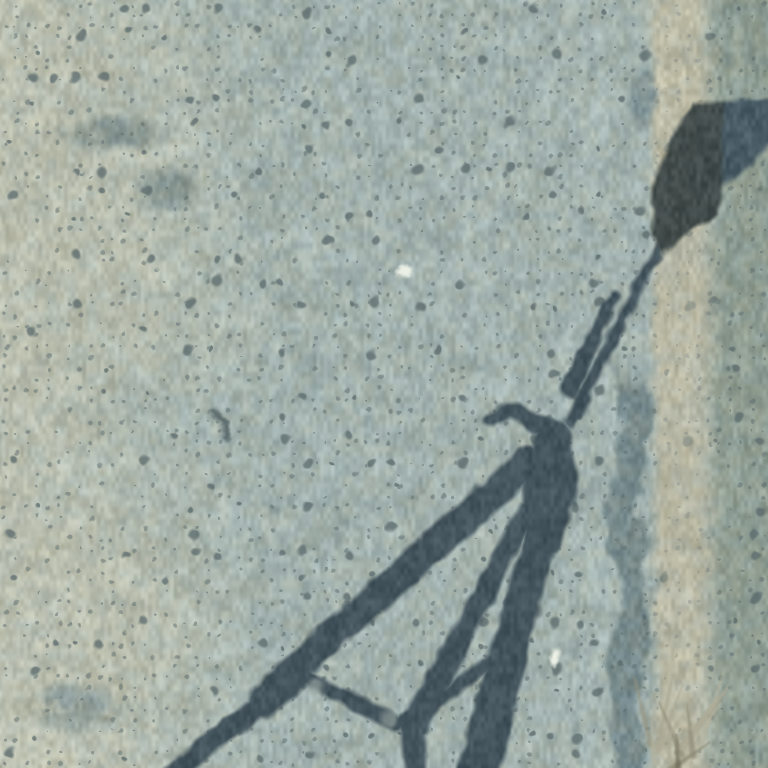
Reproduce this texture procedurally as a Shadertoy shader.

```glsl
#define SUNLIT vec3(.725, .745, .685)
#define COOL vec3(.64, .698, .68)
#define SAND vec3(.735, .725, .64)
#define CURB vec3(.565, .62, .58)
#define STAIN vec3(.425, .5, .51)
#define SHADOW vec3(.245, .31, .345)
#define HEAD vec3(.235, .275, .275)
#define GRAIN .17
#define DENSITY .34
#define EDGE .0045

float hash(vec2 p) {
    vec3 q = fract(p.xyx * .1031);
    q += dot(q, q.yzx + 33.33);
    return fract((q.x + q.y) * q.z);
}

float noise(vec2 p) {
    vec2 i = floor(p), f = fract(p);
    f = f * f * (3. - 2. * f);
    return mix(mix(hash(i), hash(i + vec2(1, 0)), f.x),
               mix(hash(i + vec2(0, 1)), hash(i + 1.), f.x), f.y);
}

float fbm(vec2 p) {
    float sum = 0., amp = .53;
    for (int i = 0; i < 4; i++) {
        sum += amp * noise(p);
        p = p * 2.03 + 17.3;
        amp *= .5;
    }
    return sum;
}

// Capsule whose radius runs from r0 at a to r1 at b
float limb(vec2 p, vec2 a, vec2 b, float r0, float r1) {
    vec2 d = b - a;
    float h = clamp(dot(p - a, d) / dot(d, d), 0., 1.);
    return length(p - a - d * h) - mix(r0, r1, h);
}

float blob(vec2 p, vec2 center, vec2 size) {
    return 1. - smoothstep(.35, 1.2, length((p - center) / size));
}

float cover(float d, float soft) { return 1. - smoothstep(-soft, soft, d); }

// Signed distance to the angular head
float headShape(vec2 p) {
    vec2 v[11] = vec2[11](vec2(.903, .868), vec2(1.03, .87), vec2(1.03, .85),
        vec2(.979, .785), vec2(.938, .757), vec2(.934, .72), vec2(.902, .704),
        vec2(.864, .672), vec2(.848, .698), vec2(.853, .77), vec2(.876, .82));
    float d = 1., side = 1.;
    for (int i = 0, j = 10; i < 11; j = i, i++) {
        vec2 e = v[j] - v[i], w = p - v[i];
        d = min(d, length(w - e * clamp(dot(w, e) / dot(e, e), 0., 1.)));
        bvec3 c = bvec3(p.y >= v[i].y, p.y < v[j].y, e.x * w.y > e.y * w.x);
        if (all(c) || all(not(c))) side = -side;
    }
    return side * d;
}

float standShape(vec2 p) {
    // Pole, clamp and hook
    float d = limb(p, vec2(.86, .68), vec2(.742, .45), .006, .009);
    d = min(d, limb(p, vec2(.799, .613), vec2(.742, .494), .007, .013));
    d = min(d, limb(p, vec2(.639, .453), vec2(.664, .467), .009, .01));
    d = min(d, limb(p, vec2(.664, .467), vec2(.718, .44), .01, .014));
    // Hub
    d = min(d, limb(p, vec2(.721, .43), vec2(.718, .375), .022, .037));
    d = min(d, limb(p, vec2(.718, .375), vec2(.706, .3), .037, .026));
    // Legs
    d = min(d, limb(p, vec2(.688, .398), vec2(.36, .108), .02, .02));
    d = min(d, limb(p, vec2(.385, .126), vec2(.342, .087), .023, .021));
    d = min(d, limb(p, vec2(.342, .087), vec2(.215, -.015), .014, .013));
    d = min(d, limb(p, vec2(.686, .336), vec2(.539, .054), .012, .018));
    d = min(d, limb(p, vec2(.535, .06), vec2(.542, -.01), .017, .014));
    d = min(d, limb(p, vec2(.703, .3), vec2(.619, -.02), .021, .027));
    // Braces
    d = min(d, limb(p, vec2(.4, .118), vec2(.515, .058), .009, .011));
    return min(d, limb(p, vec2(.55, .075), vec2(.655, .148), .01, .009));
}

// One jittered pebble in each chosen cell
float specks(vec2 p, float density) {
    vec2 id = floor(p), c = .3 + .4 * vec2(hash(id + 3.), hash(id + 8.));
    vec2 w = fract(p) - c + .2 * (noise(p * 3.) - .5);
    float r = mix(.1, .27, hash(id + 5.));
    return step(hash(id), density) * (1. - smoothstep(r * .5, r * 1.25, length(w)));
}

void mainImage(out vec4 fragColor, in vec2 fragCoord) {
    vec2 p = fragCoord / iResolution.xy;
    float rough = fbm(p * 38.);
    vec2 wob = p + .022 * (vec2(rough, fbm(p * 38. + 51.)) - .5);

    // Paving, sandy joint and curb
    float cool = smoothstep(.08, .46, p.x + .1 * p.y + .32 * (fbm(p * 5.) - .5));
    vec3 col = mix(SUNLIT, COOL, cool);
    float curb = smoothstep(.9, .945, wob.x);
    float joint = smoothstep(.842, .862, wob.x) * (1. - curb);
    col = mix(mix(col, CURB, curb), SAND, joint * .85);

    // Crack and faint stains
    float center = .819 + .008 * cos(p.y * 26. - 5.5);
    float crack = cover(abs(wob.x - center) - .02 - .025 * (fbm(p * 17.) - .5), .006);
    crack *= 1. - smoothstep(.49, .53, wob.y);
    crack = max(crack, .8 * blob(wob, vec2(.836, .875), vec2(.022, .045)));
    col = mix(col, STAIN, crack * mix(.55, 1., rough));
    float stain = blob(wob, vec2(.15, .826), vec2(.085, .023));
    stain = max(stain, blob(wob, vec2(.215, .756), vec2(.045, .032)));
    stain = max(stain, blob(wob, vec2(.1, .08), vec2(.085, .032)) * smoothstep(.3, .6, rough));
    col = mix(col, STAIN, stain * .55);

    // Grain, pebbles and chips
    float grain = .6 * noise(p * vec2(210, 125)) + .4 * noise(p * vec2(100, 62)) - .5;
    col += GRAIN * grain + .09 * (rough - .5);
    col += vec3(.035, .01, -.025) * (noise(p * 75. + 31.) - .5);
    float dark = max(.75 * specks(p * 34., DENSITY * .55), .5 * specks(p * 72. + 27., DENSITY));
    dark = max(dark, .9 * cover(limb(wob, vec2(.278, .467), vec2(.296, .428), .004, .006), EDGE));
    col = mix(col, STAIN * .82, dark * (1. - .5 * joint));
    float chip = max(blob(wob, vec2(.526, .642), vec2(.014, .008)),
                     blob(wob, vec2(.723, .147), vec2(.008, .012)));
    col = mix(col, vec3(.92, .94, .9), chip);

    // Dry grass by the joint
    for (float k = 0.; k < 14.; k++) {
        float r = hash(vec2(k, 4)), lean = hash(vec2(k, 2)) - .45;
        vec2 root = vec2(.845 + .07 * hash(vec2(k, 9)), .05 * r - .01);
        float d = limb(p, root, root + vec2(.11 * lean, .03 + .07 * r), .004, .001);
        vec3 blade = mix(vec3(.36, .35, .28), SAND, hash(vec2(k, 6)));
        col = mix(col, blade, .65 * cover(d, .003));
    }

    // Cast shadow, paler on the right of the head
    vec2 s = p + .007 * (vec2(noise(p * 65.), noise(p * 65. + 40.)) - .5);
    col = mix(col, SHADOW + .13 * grain, .94 * cover(standShape(s), EDGE));
    vec3 tone = mix(HEAD, SHADOW * 1.12, smoothstep(.936, .946, s.x));
    col = mix(col, tone + .14 * grain, .95 * cover(headShape(s), EDGE));

    // Sun through the brace joints
    float gap = max(blob(s, vec2(.411, .105), vec2(.014)), blob(s, vec2(.506, .064), vec2(.014)));
    col = mix(col, COOL * .9, .65 * gap);
    fragColor = vec4(clamp(col, 0., 1.), 1);
}
```
